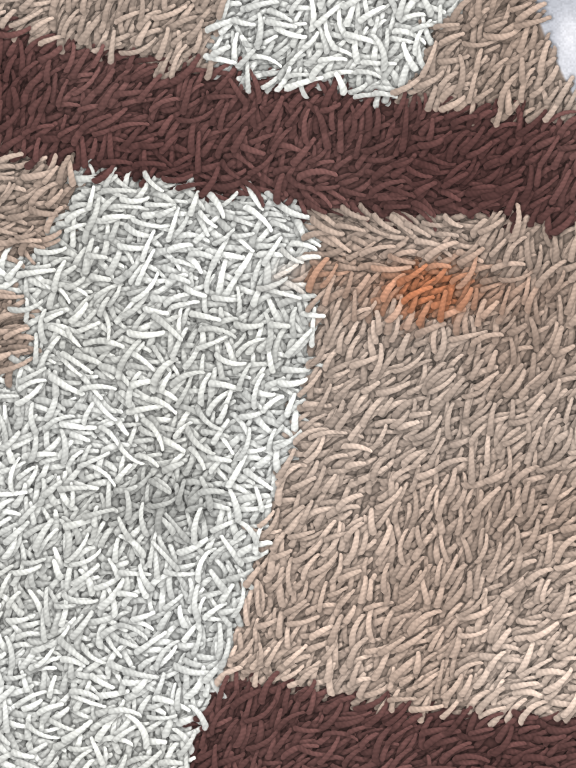
Give the GLSL for this texture, as a WebGL 1 fragment shader.

```glsl
precision highp float;
// Shaggy woven rug: broad blocks of cream, beige and brown with a rust stain.
// Layers of jittered grid cells each lay down one curved, tapered yarn strand,
// coloured at its root so that the block borders become ragged.
uniform vec2 u_resolution;

const float CELL = 0.030;
const int LAYERS = 9;

float hash(vec2 p) {
  vec3 q = fract(vec3(p.xyx) * 0.1031);
  q += dot(q, q.yzx + 33.33);
  return fract((q.x + q.y) * q.z);
}

float noise(vec2 p) {
  vec2 i = floor(p), f = fract(p);
  f = f * f * (3.0 - 2.0 * f);
  return mix(mix(hash(i), hash(i + vec2(1.0, 0.0)), f.x),
             mix(hash(i + vec2(0.0, 1.0)), hash(i + vec2(1.0)), f.x), f.y);
}

// Soft elliptical spot, 1 at its centre
float spot(vec2 p, vec2 centre, vec2 radius) {
  vec2 d = (p - centre) / radius;
  return exp(-dot(d, d));
}

// Positive on the rug, negative on the floor in the upper right corner
float rugInside(vec2 p) {
  return 0.695 + 0.055 * pow(p.y / 0.13, 1.3) - p.x;
}

float brownMask(vec2 p) {
  float across = clamp(1.0 - p.x / 0.75, 0.0, 1.0);
  float upper = 0.150 - 0.117 * pow(across, 1.6);
  float lower = 0.288 - 0.095 * across * across;
  float band = step(upper, p.y) * step(p.y, lower);
  float foot = step(0.89 + 0.043 * smoothstep(0.33, 0.6, p.x), p.y)
             * step(0.405 - 0.3 * (p.y - 0.46), p.x);
  return max(band, foot);
}

float creamMask(vec2 p) {
  float top = step(p.y, 0.15) * step(0.30 - 0.25 * p.y, p.x)
            * step(p.x, 0.595 - 0.6 * p.y);
  float block = step(0.19, p.y) * step(p.x, 0.41 - 0.3 * max(p.y - 0.46, 0.0));
  float leftBeige = max(spot(p, vec2(0.0, 0.25), vec2(0.10, 0.09)),
                        spot(p, vec2(0.0, 0.43), vec2(0.035, 0.06)));
  return max(top, block * step(leftBeige, 0.4));
}

// Dye colour; p runs downwards from the upper left, in canvas heights
vec3 dye(vec2 p) {
  p += 0.020 * (vec2(noise(p * 22.0), noise(p * 22.0 + 40.0)) - 0.5);
  float patchy = noise(p * 9.0 + 7.0);
  vec3 beige = mix(vec3(0.69, 0.60, 0.54), vec3(0.79, 0.715, 0.66), patchy);
  beige *= 0.95 + 0.10 * smoothstep(0.45, 0.85, p.y);
  vec3 cream = mix(vec3(0.84, 0.84, 0.815), vec3(0.90, 0.905, 0.89), patchy);
  vec3 brown = mix(vec3(0.34, 0.225, 0.215), vec3(0.43, 0.305, 0.29), patchy);
  vec3 c = mix(beige, cream, creamMask(p));
  float stain = spot(p, vec2(0.555, 0.372), vec2(0.060, 0.034));
  stain += 0.40 * spot(p, vec2(0.415, 0.358), vec2(0.035, 0.016));
  stain += 0.25 * spot(p, vec2(0.60, 0.39), vec2(0.10, 0.02));
  c = mix(c, vec3(0.71, 0.43, 0.29), min(stain, 0.9));
  c *= 1.0 - 0.2 * spot(p, vec2(0.21, 0.66), vec2(0.06, 0.035));
  return mix(c, brown, brownMask(p));
}

vec3 floorColor(vec2 p) {
  return mix(vec3(0.64, 0.65, 0.68), vec3(0.86, 0.86, 0.88), noise(p * vec2(35.0, 22.0)));
}

// Lays the strand owned by one cell over the colour beneath it
vec3 layStrand(vec3 under, vec2 p, vec2 id, float layer, vec2 shift, float fuzz, float px) {
  vec2 key = id + 50.0 + layer * 37.0;
  float r1 = hash(key), r2 = hash(key + 211.3), r3 = hash(key + 417.7);
  vec2 root = (id + vec2(r1, r2)) * CELL - shift;
  vec2 mapRoot = vec2(root.x, 1.0 - root.y);
  if (rugInside(mapRoot) < 0.005) return under;

  // Lean follows a slow swirl with random scatter
  float lean = 0.55 + 1.6 * (noise(root * 7.0) - 0.5)
             + (r3 - 0.5) * mix(1.4, 2.5, creamMask(mapRoot));
  vec2 dir = vec2(cos(lean), sin(lean));
  vec2 d = p - root;
  vec2 q = vec2(dot(d, dir), dot(d, vec2(-dir.y, dir.x)));
  float halfLen = mix(0.014, 0.027, fract(r1 * 17.0 + r3));
  q.y += (fract(r2 * 13.0) - 0.5) * 24.0 * (q.x * q.x - 0.0001);
  float along = clamp(q.x / halfLen, -1.0, 1.0);
  float width = mix(0.0034, 0.0050, fract(r3 * 11.0)) * (0.88 - 0.24 * along);
  float dist = length(vec2(max(abs(q.x) - halfLen + width, 0.0), q.y)) - width;
  dist += 0.0013 * (fuzz - 0.5);
  if (dist > 0.006) return under;

  // Round body, faint twisted plies, darker buried end
  float side = clamp(q.y / width, -1.0, 1.0);
  float light = 0.78 + 0.22 * sqrt(1.0 - side * side) + 0.08 * side * dir.x;
  light *= 0.98 + 0.035 * sin(q.x * 1000.0 + side * 2.5);
  light *= mix(0.86, 1.04, smoothstep(-1.0, 0.4, along));
  light *= mix(0.88, 1.03, layer / float(LAYERS - 1)) * mix(0.90, 1.10, r2);
  vec3 yarn = dye(mapRoot) * light;
  under *= 1.0 - 0.23 * (1.0 - smoothstep(-0.001, 0.005, dist));
  return mix(under, yarn, 1.0 - smoothstep(-px, px, dist));
}

void main() {
  vec2 p = gl_FragCoord.xy / u_resolution.y;
  float px = 0.9 / u_resolution.y;
  vec2 m = vec2(p.x, 1.0 - p.y);
  float fuzz = noise(p * 330.0);
  vec3 col = mix(floorColor(m), dye(m) * 0.72, smoothstep(-0.003, 0.003, rugInside(m)));

  for (int k = 0; k < LAYERS; k++) {
    float layer = float(k);
    vec2 shift = CELL * fract(layer * vec2(0.618, 0.383));
    vec2 cell = floor((p + shift) / CELL);
    for (int j = -1; j <= 1; j++)
      for (int i = -1; i <= 1; i++)
        col = layStrand(col, p, cell + vec2(float(i), float(j)), layer, shift, fuzz, px);
  }

  // Fine fibre grain and a little ambient haze
  col *= 0.95 + 0.10 * noise(p * 420.0);
  gl_FragColor = vec4(clamp(col * 1.12 + 0.02, 0.0, 1.0), 1.0);
}
```
